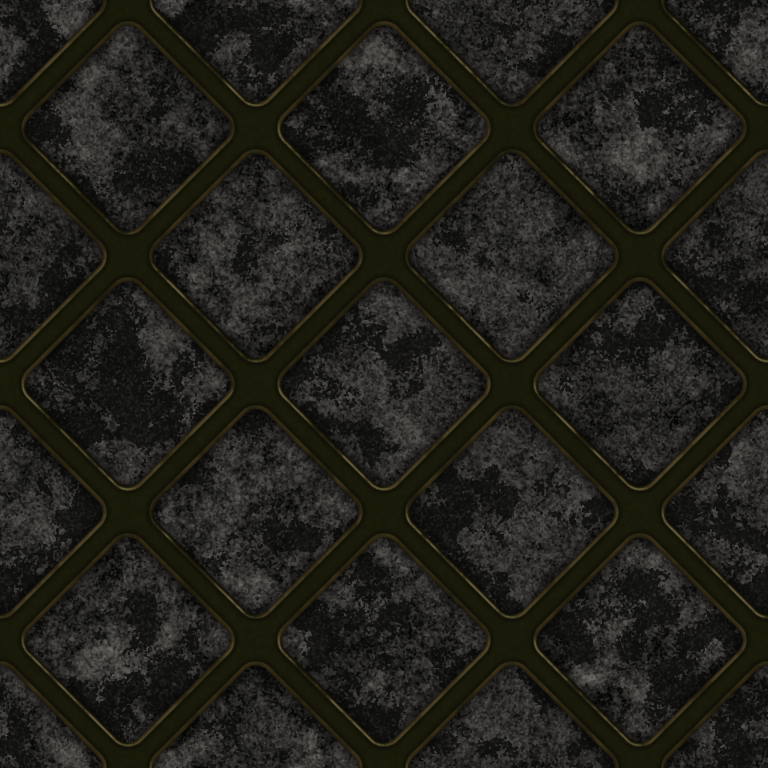
Reproduce this pattern procedurally as a Shadertoy shader.

```glsl
// Worn charcoal stone diamonds set in dark olive grout with thin brass rims.
#define REPEATS 3.0        // lattice periods along each canvas side
#define TILE_HALF 0.449    // half side of a tile, lattice spacing = 1
#define CORNER 0.11        // corner radius of a tile
#define RIM_WIDTH 0.011    // half width of the brass rim
#define STAIN 0.85         // strength of the dark stains
#define GRAIN 0.15         // contrast of the fine grain
#define STONE vec3(1.0, 0.98, 0.925)
#define GROUT vec3(0.092, 0.092, 0.036)
#define BRASS vec3(0.225, 0.190, 0.095)
#define GLINT vec3(0.430, 0.410, 0.270)

vec3 hash3(vec2 p) {
    vec3 v = fract(p.xyx * vec3(0.1031, 0.1030, 0.0973));
    v += dot(v, v.yxz + 33.33);
    return fract((v.xxy + v.yzz) * v.zyx);
}

// Soft cellular noise: random cell values blended by distance to cell points.
float cellNoise(vec2 p) {
    vec2 cell = floor(p), f = p - cell;
    float total = 0.0, weight = 0.0;
    for (int j = -1; j <= 1; j++)
    for (int i = -1; i <= 1; i++) {
        vec2 o = vec2(i, j);
        vec3 h = hash3(cell + o);
        vec2 r = o + h.xy - f;
        float w = exp(-7.0 * dot(r, r));
        total += w * h.z;
        weight += w;
    }
    return total / weight;
}

float layeredCells(vec2 p, float gain) {
    float sum = 0.0, norm = 0.0, amp = 1.0;
    for (int i = 0; i < 5; i++) {
        sum += amp * cellNoise(p);
        norm += amp;
        amp *= gain;
        p = mat2(1.6, 1.2, -1.2, 1.6) * p + 19.7;
    }
    return sum / norm;
}

float roundedBox(vec2 p, float halfSide, float radius) {
    vec2 q = abs(p) - halfSide + radius;
    return length(max(q, 0.0)) + min(max(q.x, q.y), 0.0) - radius;
}

// Mottled stone, varied per tile by its seed.
vec3 stoneColor(vec2 p, vec3 seed) {
    vec2 s = p + floor(seed.xy * 40.0) + 5.0;
    float mottle = layeredCells(s * 5.0, 0.72) - 0.5;
    float blotch = layeredCells(s * 3.6 + 71.0, 0.68);
    float grain = cellNoise(s * 85.0) - 0.5;
    float speck = cellNoise(s * 42.0 + 31.0) - 0.5;

    float tone = 0.168 + 0.03 * (seed.y - 0.5);
    tone += mix(0.22, 0.42, seed.x) * mottle + GRAIN * (grain + 0.5 * speck);

    // Dark stains with crumbled borders
    float level = mix(0.37, 0.50, seed.z);
    float stain = 1.0 - smoothstep(level - 0.05, level + 0.04, blotch + 0.10 * grain);
    tone = mix(tone, 0.050 + 0.12 * max(grain, 0.0), STAIN * stain);

    // Pale mineral scuffs
    tone += 0.07 * seed.x * smoothstep(0.56, 0.68, blotch + 0.15 * speck);
    return max(tone, 0.025) * STONE;
}

void mainImage(out vec4 fragColor, in vec2 fragCoord) {
    vec2 p = fragCoord / iResolution.y * REPEATS;
    float aa = 1.5 * REPEATS / iResolution.y;

    // Diagonal lattice: x runs to the upper right, y to the lower right
    vec2 diag = vec2(p.x + p.y, p.x - p.y);
    vec2 id = floor(diag + 0.5);
    vec2 q = diag - id;
    vec2 center = 0.5 * vec2(id.x + id.y, id.x - id.y);
    vec3 seed = hash3(mod(center, REPEATS) * 2.0 + 7.0);
    float d = roundedBox(q, TILE_HALF, CORNER);

    // Grout, darker beside the rims
    float grit = cellNoise(p * 70.0) - 0.5;
    vec3 color = GROUT * (1.0 + 0.12 * grit);
    color *= mix(0.68, 1.08, smoothstep(0.0, 0.035, d));

    // Stone face, shaded toward its recessed border
    vec3 stone = stoneColor(q, seed);
    stone *= mix(0.55, 1.0, smoothstep(0.015, 0.095, -d));
    color = mix(color, stone, smoothstep(aa, -aa, d + 2.0 * RIM_WIDTH));

    // Brass rim, lit on the lower sides
    vec2 side = normalize(sign(q) * max(abs(q) - TILE_HALF + CORNER, 0.0)
                          + q * 0.001 + 1e-6);
    float lowerLeft = smoothstep(0.3, 1.0, -side.x);
    float lowerRight = smoothstep(0.3, 1.0, side.y);
    float wear = layeredCells(diag * 7.0 + 50.0, 0.6);
    float rim = 1.0 - smoothstep(RIM_WIDTH - aa, RIM_WIDTH + aa, abs(d + RIM_WIDTH));
    vec3 brass = BRASS * (0.45 + 0.85 * wear + 0.15 * lowerRight);
    color = mix(color, brass, 0.88 * rim);

    // Thin glint along the rim with a dark groove inside it
    float groove = 1.0 - smoothstep(0.002, 0.007 + aa, abs(d + 0.019));
    color *= 1.0 - 0.5 * groove * (0.35 + 0.65 * lowerLeft);
    float glint = 1.0 - smoothstep(0.001, 0.004 + aa, abs(d + 0.008));
    float shine = (0.75 * lowerLeft + 0.30 * lowerRight) * smoothstep(0.28, 0.68, wear);
    color = mix(color, GLINT, glint * shine);

    fragColor = vec4(color, 1.0);
}
```
